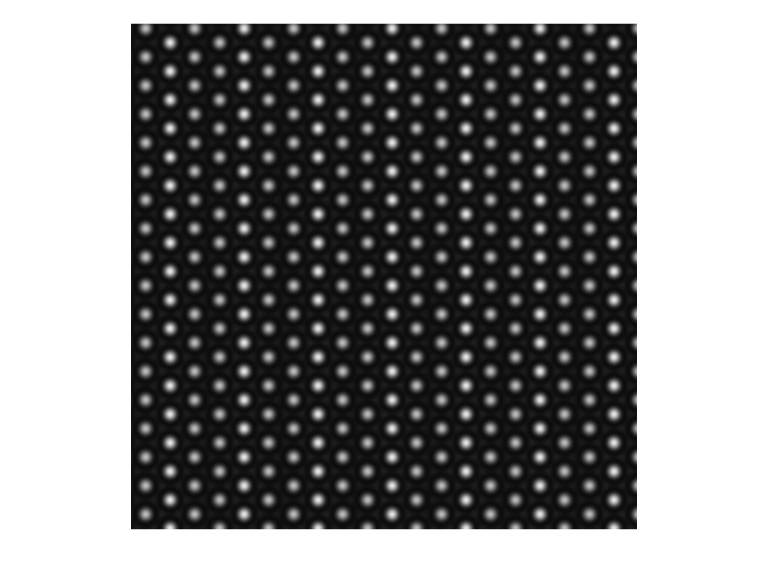
Reproduce this pattern procedurally as a Shadertoy shader.

```glsl
// Hexagonal lattice of soft bright spots in a dark square panel on a white ground.

const float TAU = 6.2831853;

// Lengths are in canvas heights, measured from the canvas centre.
const vec2  PANEL_CENTRE  = vec2(0.0, 0.0200);
const vec2  PANEL_HALF    = vec2(0.4392, 0.4388);
const vec2  LATTICE_ORIGIN = vec2(0.0141, 0.0538);   // centre of one bright spot
const vec2  SPACING       = vec2(0.04281, 0.04962);  // column step, spot step in a column

const float BASE_LEVEL    = 0.05;   // darkest grey
const float SPOT_LEVEL    = 0.74;   // mean spot brightness above the base
const float COLUMN_PERIOD = 3.0;    // every third column is brighter
const float COLUMN_SWING  = 0.15;
const vec3  GROUND_COLOUR = vec3(1.0);

// Squared sum of a constant and three plane waves: 1 at each spot,
// with faint secondary bumps between them.
float latticeIntensity(vec2 cell) {
    float waves = cos(TAU * cell.x)
                + cos(TAU * (0.5 * cell.x + cell.y))
                + cos(TAU * (0.5 * cell.x - cell.y));
    float amplitude = (1.0 + 2.0 * waves) / 7.0;
    return amplitude * amplitude;
}

// Coverage of an axis-aligned box, smoothed over one pixel.
float boxCoverage(vec2 p, vec2 halfSize, float pixel) {
    vec2 inside = clamp((halfSize - abs(p)) / pixel + 0.5, 0.0, 1.0);
    return inside.x * inside.y;
}

void mainImage(out vec4 fragColor, in vec2 fragCoord) {
    float pixel = 1.0 / iResolution.y;
    vec2 p = (fragCoord - 0.5 * iResolution.xy) * pixel;

    // Spots, with a gentle brightness rhythm across the columns
    vec2 cell = (p - LATTICE_ORIGIN) / SPACING;
    float gain = 1.0 + COLUMN_SWING * cos(TAU * cell.x / COLUMN_PERIOD);
    float grey = BASE_LEVEL + SPOT_LEVEL * gain * latticeIntensity(cell);

    // Panel on the plain ground, so opposite canvas edges join
    float panel = boxCoverage(p - PANEL_CENTRE, PANEL_HALF, pixel);
    fragColor = vec4(mix(GROUND_COLOUR, vec3(grey), panel), 1.0);
}
```
